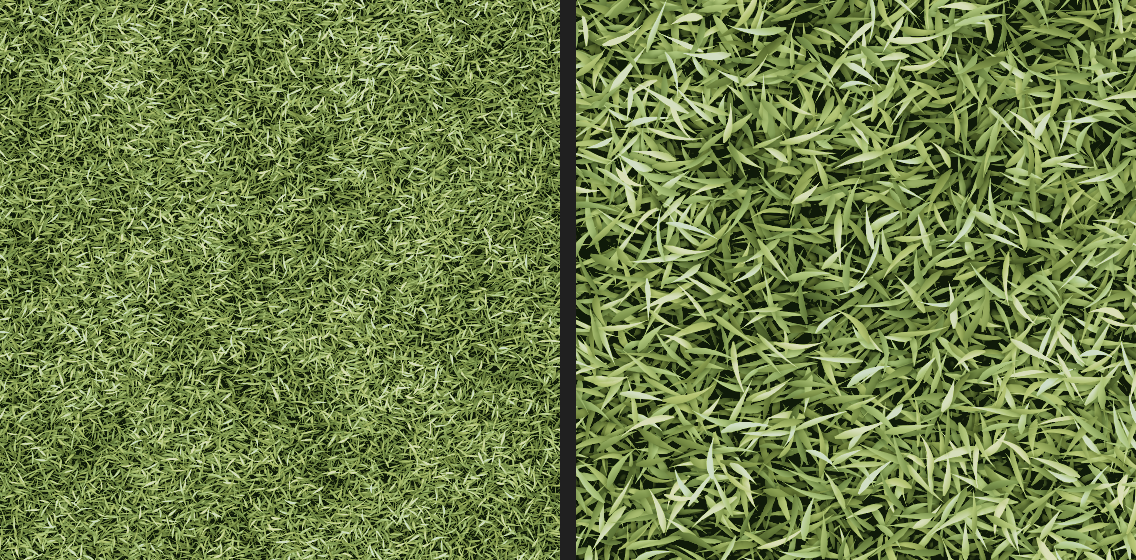
Left, the full canvas; right, a detail of the centre.
Give the GLSL for this texture, as a Shadertoy shader.

```glsl
// Dense mown turf: short, thin, tapered blades lie over each other in layers.
// Each layer is a jittered cell grid with one blade per cell; layers stack up a
// tone (bright on top, shaded below) that a colour ramp turns into greens.

const float PI = 3.14159265;
const int LAYERS = 16;
const float CELLS = 52.0;

const vec3 GAP_BLACK   = vec3(0.06, 0.10, 0.035);
const vec3 DEEP_OLIVE  = vec3(0.22, 0.28, 0.11);
const vec3 MOSS        = vec3(0.36, 0.44, 0.20);
const vec3 LEAF_GREEN  = vec3(0.51, 0.60, 0.31);
const vec3 LIGHT_GREEN = vec3(0.69, 0.77, 0.47);
const vec3 PALE_GLINT  = vec3(0.83, 0.87, 0.75);

// Four random values in 0..1 from a cell and a seed.
vec4 hash4(vec2 cell, float seed) {
    vec4 q = fract(vec4(cell, seed, cell.x + seed) * vec4(0.1031, 0.1030, 0.0973, 0.1099));
    q += dot(q, q.wzxy + 33.33);
    return fract((q.xxyz + q.yzzw) * q.zywx);
}

mat2 rotation(float angle) {
    float c = cos(angle), s = sin(angle);
    return mat2(c, -s, s, c);
}

// Smooth irregular field, roughly -1..1.
float waves(vec2 p, float phase) {
    float sum = 0.0, weight = 0.5;
    for (int i = 0; i < 4; i++) {
        sum += weight * sin(p.x + phase + 1.3 * sin(p.y + 2.0 * phase));
        p = rotation(1.1) * p * 1.7;
        phase += 1.9;
        weight *= 0.6;
    }
    return sum;
}

// Position of a value between two limits, held to 0..1.
float ramp(float low, float high, float value) {
    return clamp((value - low) / (high - low), 0.0, 1.0);
}

// Colour ramp from the dark gaps to the sunlit glints.
vec3 grassColor(float tone) {
    vec3 c = mix(GAP_BLACK, DEEP_OLIVE, ramp(0.0, 0.10, tone));
    c = mix(c, MOSS, ramp(0.10, 0.32, tone));
    c = mix(c, LEAF_GREEN, ramp(0.32, 0.58, tone));
    c = mix(c, LIGHT_GREEN, ramp(0.58, 0.84, tone));
    return mix(c, PALE_GLINT, ramp(0.86, 1.06, tone));
}

// Distance to a blade along x whose tip is at +halfLength.
float bladeDistance(vec2 p, float halfLength, float halfWidth) {
    float along = p.x / halfLength;
    float taper = min(1.0, min(0.8 * (1.0 - along), 0.3 + 1.8 * (1.0 + along)));
    return max(abs(p.y) - halfWidth * taper, abs(p.x) - halfLength);
}

// Lays one layer of blades over the surface (x: tone, y: warmth) beneath it.
vec2 addLayer(vec2 surface, vec2 uv, float layer, float lean, float pixel) {
    float height = (layer + 1.0) / float(LAYERS);
    vec2 p = uv * CELLS + layer * vec2(7.37, 3.71);
    vec2 home = floor(p);
    for (int j = -1; j <= 1; j++)
    for (int i = -1; i <= 1; i++) {
        vec2 cell = home + vec2(i, j);
        vec4 place = hash4(cell, layer * 5.3 + 11.0);
        vec4 look = hash4(cell, layer * 7.9 + 47.0);

        // Shallow directions are favoured; half of the tips point left.
        float turn = 2.0 * place.z - 1.0;
        float angle = turn * (0.6 + 0.4 * abs(turn)) * 0.5 * PI + lean;
        angle += PI * step(0.5, place.w);
        float halfLength = mix(0.50, 0.95, look.x);
        float halfWidth = mix(0.07, 0.13, look.y);

        vec2 q = rotation(angle) * (p - cell - place.xy);
        float along = q.x / halfLength;
        q.y -= (look.z - 0.5) * 0.32 * (along * along - 0.4);

        float d = bladeDistance(q, halfLength, halfWidth);
        float cover = clamp(0.5 - d / pixel, 0.0, 1.0);
        float shade = 1.0 - smoothstep(-0.05, 0.18, d);

        // Tone rises with height and toward the tip, and differs by side.
        float side = clamp(q.y / halfWidth, -1.0, 1.0);
        float tone = mix(-0.14, 0.86, height) + 0.62 * (look.w - 0.5);
        tone += 0.14 * along + 0.09 * side;
        tone += 0.20 * step(0.95, fract(look.w * 17.0 + look.x));

        surface.x -= 0.12 * shade;
        surface = mix(surface, vec2(tone, 2.0 * look.z - 1.0), cover);
    }
    return surface;
}

void mainImage(out vec4 fragColor, in vec2 fragCoord) {
    vec2 uv = fragCoord / iResolution.y;
    float pixel = CELLS / iResolution.y;

    // Broad drift of blade direction; patches and tufts of light.
    float lean = 0.12 + 0.35 * waves(uv * 9.0, 0.7);
    float light = 0.09 * waves(uv * 14.0, 4.2) + 0.11 * waves(uv * 48.0, 2.3);

    vec2 surface = vec2(0.0);
    for (int k = 0; k < LAYERS; k++) {
        surface = addLayer(surface, uv, float(k), lean, pixel);
    }
    vec3 tint = 1.0 + surface.y * vec3(0.03, 0.0, -0.05);
    vec3 color = grassColor(surface.x + light) * tint;
    fragColor = vec4(clamp(color, 0.0, 1.0), 1.0);
}
```
